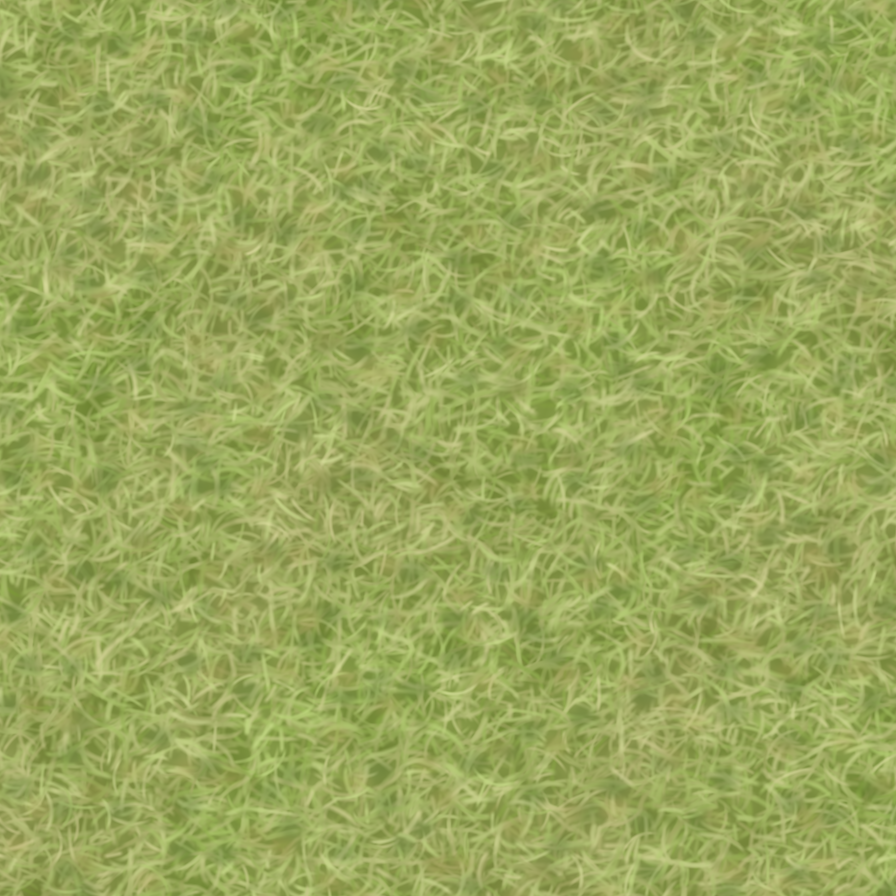
A three.js fragment shader for this texture:

```glsl
// Short lawn seen from above: soft, curved, tangled blades over shaded thatch.
varying vec2 vUv;

vec4 hash4(vec3 p) {
  vec4 q = fract(p.xyzx * vec4(0.1031, 0.1030, 0.0973, 0.1099));
  q += dot(q, q.wzxy + 33.33);
  return fract((q.xxyz + q.yzzw) * q.zywx);
}

// Distance to the nearest scattered point, in cells
float cellular(vec2 p, float seed) {
  vec2 cell = floor(p);
  float nearest = 2.0;
  for (int y = -1; y <= 1; y++) {
    for (int x = -1; x <= 1; x++) {
      vec2 id = cell + vec2(float(x), float(y));
      nearest = min(nearest, length(id + hash4(vec3(id, seed)).xy - p));
    }
  }
  return nearest;
}

// Slow drift between fresh and dry turf, from -1 to 1
float turfDrift(vec2 p) {
  float a = sin(p.x * 9.0 + 2.0 * sin(p.y * 7.0 + 1.0));
  float b = sin(p.y * 17.0 - p.x * 11.0 + 2.0 * sin(p.x * 13.0));
  return 0.5 * (a + b);
}

// Coverage of a tapered, bent blade centred on the origin
float bladeMask(vec2 p, float angle, float halfLength, float bend, float width) {
  float c = cos(angle), s = sin(angle);
  vec2 q = vec2(c * p.x + s * p.y, c * p.y - s * p.x);
  q.y -= bend * (q.x * q.x - 0.3 * halfLength * halfLength);
  float side = 1.0 - smoothstep(0.0, width, abs(q.y));
  float ends = 1.0 - smoothstep(0.5 * halfLength, halfLength, abs(q.x));
  return side * ends;
}

vec3 bladeColor(float tone, float hue) {
  vec3 color = mix(vec3(0.49, 0.555, 0.235), vec3(0.765, 0.800, 0.535), tone);
  vec3 fresh = vec3(-0.050, 0.012, -0.070);
  vec3 dry = vec3(0.025, -0.022, 0.015);
  return color + (hue < 0.0 ? -hue * fresh : hue * dry);
}

void main() {
  float drift = turfDrift(vUv);
  vec3 color = mix(vec3(0.45, 0.54, 0.21), vec3(0.49, 0.53, 0.25), 0.5 + 0.5 * drift);

  // Blades, stacked from shaded depths to pale tips
  const int LAYERS = 12;
  for (int i = 0; i < LAYERS; i++) {
    float layer = float(i);
    float height = layer / float(LAYERS - 1);
    vec2 p = vUv * 30.0 + layer * vec2(0.618, 0.377);
    vec2 cell = floor(p);
    for (int y = -1; y <= 1; y++) {
      for (int x = -1; x <= 1; x++) {
        vec2 id = cell + vec2(float(x), float(y));
        vec4 place = hash4(vec3(id, layer + 3.0));
        vec4 look = hash4(vec3(id, layer + 41.0));
        float angle = 0.5 + 2.7 * (place.z - 0.5);
        float mask = bladeMask(p - id - place.xy, angle, mix(0.35, 0.92, place.w),
                               1.1 * (look.x - 0.5), mix(0.10, 0.17, look.y));
        float tone = mix(0.28, 0.74, height) + 0.55 * (look.z - 0.5);
        float hue = 0.30 * drift + 1.5 * (look.w - 0.5);
        color = mix(color, bladeColor(tone, hue), 0.77 * mask);
      }
    }
  }

  // Uneven clumps: pale tufts with darker ground between them
  float clump = cellular(vUv * vec2(20.0, 24.0), 29.0);
  float tuft = cellular(vUv * vec2(9.0, 11.0), 17.0);
  color += vec3(0.95, 0.85, 0.90) * (0.10 * (0.48 - clump) + 0.06 * (0.48 - tuft));

  // Small shaded gaps, sparse hollows and a few warm straw flecks
  float gap = 1.0 - smoothstep(0.04, 0.36, cellular(vUv * vec2(34.0, 44.0), 53.0));
  color = mix(color, vec3(0.43, 0.50, 0.21), 0.28 * gap);
  float hollow = 1.0 - smoothstep(0.03, 0.32, cellular(vUv * vec2(13.0, 17.0), 71.0));
  color = mix(color, vec3(0.38, 0.48, 0.22), 0.38 * hollow);
  float straw = 1.0 - smoothstep(0.04, 0.28, cellular(vUv * vec2(12.0, 15.0), 97.0));
  color = mix(color, vec3(0.66, 0.60, 0.33), 0.28 * straw);

  gl_FragColor = vec4(color + 0.022, 1.0);
}
```
